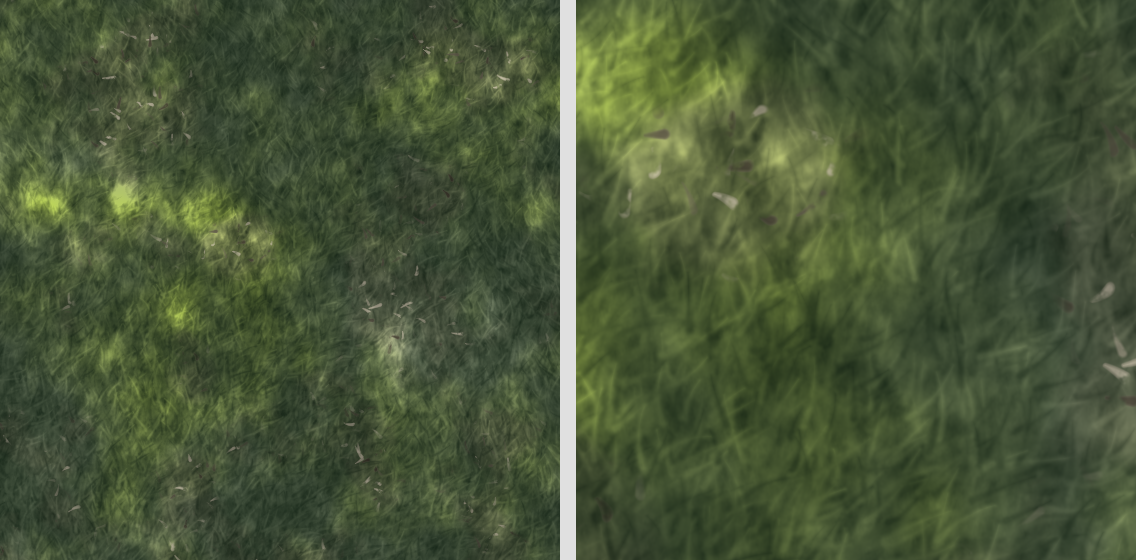
Left, the full canvas; right, a detail of the centre.
This texture is drawn by a WebGL 2 fragment shader. Its source:

```glsl
#version 300 es
precision highp float;
// Soft-focus rough grass in dappled shade, with sunlit tufts and dry straw flecks.

uniform vec2 u_resolution;
out vec4 fragColor;

#define BLADE_LAYERS 10
#define BLADE_CELL 0.032
#define BLADE_SIZE vec2(0.0026, 0.023)
#define BLADE_SPREAD 0.85
#define FLECK_CELL 0.034
#define FLECK_SIZE vec2(0.0031, 0.011)
#define EDGE_BLUR 0.0024
#define SHADE_LIGHT 0.19
#define SUN_LIGHT 0.50
#define CLUMP_CONTRAST 2.3
#define TUFT_CONTRAST 1.9
#define TONE_CONTRAST 0.18

// Integer hash: four values in 0..1 for a cell and a layer
vec4 hash4(vec2 cell, int layer) {
    uvec4 v = uvec4(ivec4(ivec2(cell) + 4096, layer, layer * 7 + 3));
    v = v * 1664525u + 1013904223u;
    v.x += v.y * v.w; v.y += v.z * v.x; v.z += v.x * v.y; v.w += v.y * v.z;
    v ^= v >> 16u;
    v.x += v.y * v.w; v.y += v.z * v.x; v.z += v.x * v.y; v.w += v.y * v.z;
    return vec4(v >> 16u) / 65535.0;
}

float valueNoise(vec2 p) {
    vec2 i = floor(p), f = fract(p);
    f = f * f * (3.0 - 2.0 * f);
    float low = mix(hash4(i, 90).x, hash4(i + vec2(1, 0), 90).x, f.x);
    float high = mix(hash4(i + vec2(0, 1), 90).x, hash4(i + vec2(1, 1), 90).x, f.x);
    return mix(low, high, f.y);
}

float fbm(vec2 p) {
    float sum = 0.0, weight = 0.53;
    for (int i = 0; i < 4; i++) {
        sum += weight * valueNoise(p);
        p = mat2(1.6, 1.2, -1.2, 1.6) * p + 17.3;
        weight *= 0.5;
    }
    return sum;
}

float glow(vec2 p, vec2 centre, vec2 radius) {
    vec2 d = (p - centre) / radius;
    return exp(-dot(d, d));
}

// Scattered curved, tapering strokes: x = tone in -1..1, y = coverage
vec2 strokes(vec2 p, int layer, float cell, vec2 size, float lean, float spread) {
    vec2 result = vec2(0.0);
    vec2 q = p / cell + hash4(vec2(layer), 50).xy * 9.0;
    vec2 home = floor(q);
    for (int y = -1; y <= 1; y++)
    for (int x = -1; x <= 1; x++) {
        vec2 id = home + vec2(x, y);
        vec4 rnd = hash4(id, layer);
        float angle = lean + spread * (rnd.z * 2.0 - 1.0);
        float c = cos(angle), s = sin(angle);
        vec2 d = mat2(c, -s, s, c) * (q - id - rnd.xy) * cell;
        float halfLength = size.y * mix(0.5, 1.15, fract(rnd.w * 13.0));
        float along = d.y / halfLength;
        d.x += (fract(rnd.z * 29.0) - 0.5) * 0.35 * halfLength * along * along;
        float width = size.x * (0.85 - 0.4 * along);
        float dist = length(vec2(d.x, max(abs(d.y) - halfLength * 0.85, 0.0))) - width;
        float cover = 1.0 - smoothstep(-EDGE_BLUR, EDGE_BLUR, dist);
        result = mix(result, vec2(rnd.w * 2.0 - 1.0, 1.0), cover);
    }
    return result;
}

void main() {
    vec2 p = gl_FragCoord.xy / u_resolution.y;

    // Large fields: dappled light, lush growth and dry ground
    vec2 warped = p + 0.17 * (vec2(fbm(p * 7.0), fbm(p * 7.0 + 31.0)) - 0.5);
    float patches = fbm(p * 4.5 + 5.0);
    float clumps = fbm(p * vec2(13.0, 11.0) + 60.0) - 0.5;
    float tufts = fbm(p * vec2(38.0, 26.0) + 23.0) - 0.5;
    float sun = glow(warped, vec2(0.17, 0.66), vec2(0.21, 0.115));
    float meadow = glow(warped, vec2(0.38, 0.41), vec2(0.24, 0.17));
    float corner = glow(warped, vec2(0.88, 0.89), vec2(0.19, 0.13));
    float clearing = glow(warped, vec2(0.77, 0.36), vec2(0.16, 0.11))
                   + 0.6 * glow(warped, vec2(0.20, 0.13), vec2(0.17, 0.13));
    float spots = SUN_LIGHT * sun + 0.07 * meadow + 0.11 * corner + 0.17 * clearing;
    float light = SHADE_LIGHT * (0.6 + 0.8 * patches) + spots * (0.8 + 0.4 * patches);
    light *= exp(CLUMP_CONTRAST * clumps + TUFT_CONTRAST * tufts);
    float lush = clamp(0.12 + 0.85 * sun + 0.4 * meadow + 0.45 * corner
                     + 1.3 * (patches - 0.5) + 0.8 * clumps, 0.0, 1.0);
    float dryNoise = fbm(p * 9.0 + 83.0) + 0.09 * clearing + 0.08 * sun;
    float dry = smoothstep(0.46, 0.72, dryNoise);

    // Blades, painted over a fine streaky undergrowth
    float lean = 2.4 * (fbm(p * 4.0 + 44.0) - 0.5) - 0.05;
    vec2 bladeSize = BLADE_SIZE * mix(1.1, 0.7, p.y);
    float tone = 2.0 * (fbm(p * vec2(95.0, 50.0)) - 0.5) - 0.25;
    for (int i = 0; i < BLADE_LAYERS; i++) {
        vec2 blade = strokes(p, i, BLADE_CELL, bladeSize, lean, BLADE_SPREAD);
        tone = mix(tone, blade.x, 0.6 * blade.y);
    }
    tone += 1.1 * (fbm(p * 85.0 + 9.0) - 0.5);

    // Cool shaded green to warm sunlit green
    float value = clamp(light + tone * (TONE_CONTRAST + 0.3 * min(light, 0.8)), -0.12, 1.15);
    vec3 cool = mix(vec3(0.155, 0.215, 0.15), vec3(0.55, 0.60, 0.48), value);
    vec3 warm = mix(vec3(0.15, 0.21, 0.10), vec3(0.66, 0.75, 0.32), value);
    vec3 straw = mix(vec3(0.18, 0.20, 0.145), vec3(0.66, 0.64, 0.52), value);
    vec3 color = mix(mix(cool, warm, lush), straw, 0.4 * dry);

    // Pale and brown litter, broken up by the growth around it
    float broken = smoothstep(0.36, 0.6, fbm(p * 75.0 + 51.0));
    for (int i = 0; i < 2; i++) {
        vec2 fleck = strokes(p, 20 + i, FLECK_CELL, FLECK_SIZE, 1.0, 1.3);
        float kept = smoothstep(0.25, 0.6, abs(fleck.x)) * smoothstep(0.5, 0.68, dryNoise);
        vec3 litter = mix(vec3(0.25, 0.22, 0.18), vec3(0.86, 0.82, 0.73), fleck.x * 0.5 + 0.5);
        litter *= 0.6 + 0.7 * min(light, 0.6);
        color = mix(color, litter, 0.8 * fleck.y * kept * broken);
    }

    fragColor = vec4(color, 1.0);
}
```
